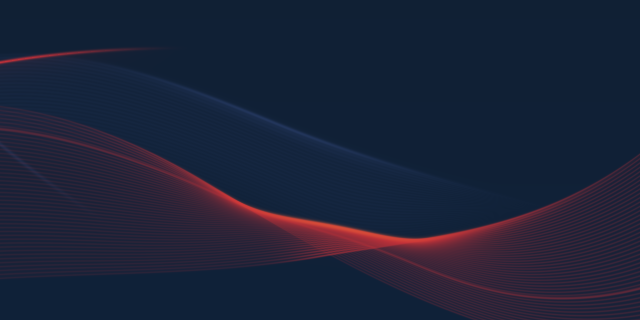
Write a WebGL 1 fragment shader that draws this background.

```glsl
precision highp float;
uniform vec2 u_resolution;

// Cubic through a and b, each given as (x, height, slope)
float curve(float x, vec3 a, vec3 b) {
  float h = b.x - a.x;
  float t = clamp((x - a.x) / h, 0.0, 1.0);
  float s = 1.0 - t;
  return a.y * s * s * (1.0 + 2.0 * t) + b.y * t * t * (3.0 - 2.0 * t)
       + h * t * s * (a.z * s - b.z * t);
}

// Smooth curve through three knots
float bend(float x, vec3 a, vec3 b, vec3 c) {
  return x < b.x ? curve(x, a, b) : curve(x, b, c);
}

float bell(float d, float width) {
  return exp(-d * d / (width * width));
}

void main() {
  vec2 p = gl_FragCoord.xy / u_resolution;
  float x = p.x;
  float y = p.y;
  vec3 red = vec3(0.79, 0.19, 0.22);
  vec3 orange = vec3(0.86, 0.33, 0.22);
  vec3 blue = vec3(0.17, 0.25, 0.43);

  // Navy backdrop
  vec3 color = mix(vec3(0.060, 0.130, 0.220), vec3(0.064, 0.124, 0.205), y);

  // Blue veil hanging below its ridge
  float ridge = bend(x, vec3(0.0, 0.83, 0.1), vec3(0.43, 0.615, -0.82), vec3(0.9, 0.33, -0.5));
  float drop = 0.29 * (1.0 - smoothstep(0.5, 0.92, x)) + 0.005;
  float depth = (ridge - y) / drop;
  float veil = smoothstep(-0.02, 0.03, depth) * (1.0 - smoothstep(0.5, 1.3, depth));
  float blueLines = 0.5 + 0.5 * cos(depth * 6.28318 * 26.0);
  float veilFade = 1.0 - smoothstep(0.55, 0.9, x);
  color = mix(color, blue, veil * veilFade * (0.10 + 0.08 * blueLines));
  float ridgeGlow = bell(y - ridge, 0.006) + 0.4 * bell(y - ridge + 0.012, 0.02);
  color = mix(color, blue, 0.5 * ridgeGlow * bell(x - 0.43, 0.22));

  // Faint blue crease at the lower left
  float crease = curve(x, vec3(0.0, 0.55, -1.7), vec3(0.2, 0.26, -1.3));
  color = mix(color, blue, 0.35 * bell(y - crease, 0.008) * (1.0 - smoothstep(0.0, 0.18, x)));

  // Red arc at the upper left
  float arc = curve(x, vec3(0.0, 0.805, 0.34), vec3(0.3, 0.85, 0.0));
  float arcFade = 1.0 - smoothstep(0.0, 0.3, x);
  float arcGlow = bell(y - arc, 0.005) + 0.12 * step(y, arc) * exp((y - arc) / 0.035);
  color = mix(color, red, 0.85 * arcGlow * arcFade);

  // Twisted mesh: strands run between two crossing curves
  float steep = bend(x, vec3(0.0, 0.667, -0.25), vec3(0.32, 0.43, -1.2), vec3(1.0, -0.08, 0.1));
  float rising = bend(x, vec3(0.0, 0.13, 0.12), vec3(0.5, 0.199, 0.35), vec3(1.0, 0.518, 1.5));
  float lift = 0.36 * bell(x - 0.515, 0.2);
  float flip = smoothstep(0.36, 0.52, x);
  float heat = bell(x - 0.5, 0.25);
  float ink = 0.0;
  float crest = -1.0;
  for (int i = 0; i < 45; i++) {
    float t = float(i) / 44.0;
    float strand = mix(steep, rising, t) + lift * t * (1.0 - t);
    float edge = mix(t, 1.0 - t, flip);
    float strength = 0.12 + 0.1 * smoothstep(0.5, 0.75, x) + 0.7 * heat * exp(-3.0 * edge);
    ink += strength * bell(y - strand, 0.003);
    crest = max(crest, strand);
  }

  // Thin haze between the strands
  float floorY = min(steep, rising);
  float inside = smoothstep(floorY - 0.006, floorY + 0.006, y)
               * (1.0 - smoothstep(crest - 0.006, crest + 0.004, y));
  ink += 0.035 * inside;

  // Accent strand crossing the mesh
  float accentT = mix(0.13, 0.3, smoothstep(0.3, 0.65, x));
  float accent = mix(steep, rising, accentT) + lift * accentT * (1.0 - accentT);
  ink += 0.35 * bell(y - accent, 0.004);

  // Hot rim along the crest
  float below = max(crest - y, 0.0);
  float rim = exp(-below / 0.014) * bell(max(y - crest, 0.0), 0.004);
  ink += 1.5 * rim * bell(x - 0.58, 0.24);
  color = mix(color, red, 1.0 - exp(-ink));
  color = mix(color, orange, 0.75 * bell(y - crest, 0.008) * bell(x - 0.53, 0.15));

  gl_FragColor = vec4(color, 1.0);
}
```
